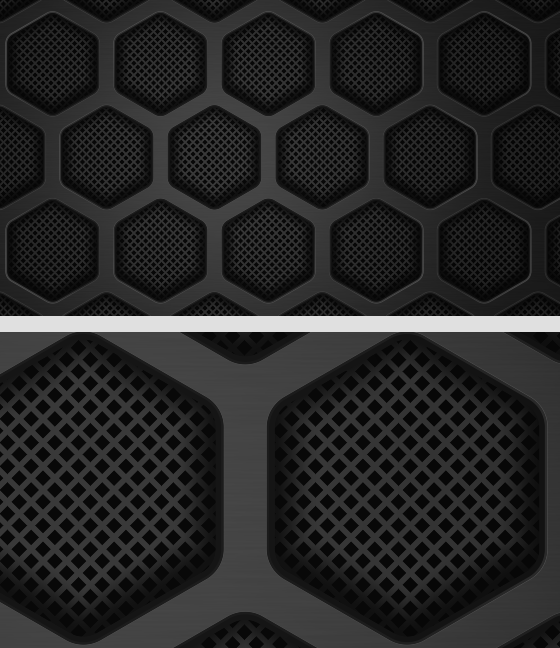
Top, the full canvas; bottom, a detail of the centre.
Reproduce this pattern procedurally as a Shadertoy shader.

```glsl
vec2 hashGradient(vec2 cell) {
    float angle = 6.2832 * fract(sin(dot(cell, vec2(127.1, 311.7))) * 43758.5);
    return vec2(cos(angle), sin(angle));
}

float gradientNoise(vec2 p) {
    vec2 i = floor(p), f = fract(p);
    vec2 u = f * f * f * (f * (f * 6.0 - 15.0) + 10.0);
    float a = dot(hashGradient(i), f);
    float b = dot(hashGradient(i + vec2(1, 0)), f - vec2(1, 0));
    float c = dot(hashGradient(i + vec2(0, 1)), f - vec2(0, 1));
    float d = dot(hashGradient(i + vec2(1, 1)), f - vec2(1, 1));
    return mix(mix(a, b, u.x), mix(c, d, u.x), u.y);
}

// Signed distance to a pointy-top hexagon with rounded corners
float roundedHexagon(vec2 p, float apothem, float corner) {
    float inner = apothem - corner;
    vec2 axis = vec2(-0.866025, 0.5);
    p = abs(p.yx);
    p -= 2.0 * min(dot(axis, p), 0.0) * axis;
    p -= vec2(clamp(p.x, -0.57735 * inner, 0.57735 * inner), inner);
    return length(p) * sign(p.y) - corner;
}

// Offset from the nearest centre of a staggered hexagonal grid
vec2 hexCell(vec2 p, float spacing) {
    vec2 period = spacing * vec2(1.0, 1.73205);
    vec2 a = mod(p + 0.5 * period, period) - 0.5 * period;
    vec2 b = mod(p, period) - 0.5 * period;
    return dot(a, a) < dot(b, b) ? a : b;
}

// Coverage of the diagonal wire mesh, 1 on the bars and 0 in the gaps
float meshBars(vec2 p, float pitch, float pixel) {
    vec2 q = abs(fract(vec2(p.x + p.y, p.x - p.y) / pitch) - 0.5);
    float blur = 0.75 * pixel / pitch;
    return smoothstep(0.33 - blur, 0.33 + blur, max(q.x, q.y));
}

void mainImage(out vec4 fragColor, in vec2 fragCoord) {
    float pixel = 1.0 / iResolution.y;
    vec2 p = (fragCoord - 0.5 * iResolution.xy) * pixel;
    vec2 cell = hexCell(p - vec2(0.134, 0.002), 0.3414);
    float hole = roundedHexagon(cell, 0.148, 0.037);

    // Soft light left of the centre
    vec2 fromLight = p - vec2(-0.17, 0.0);
    float glow = exp(-2.2 * dot(fromLight, fromLight));

    // Recessed mesh, shaded by the frame above it
    float shade = smoothstep(0.0, 0.05, -roundedHexagon(cell + vec2(0.0, -0.008), 0.143, 0.037));
    float bars = mix(0.115, 0.225, glow) * mix(0.3, 1.0, shade);
    float gaps = mix(0.018, 0.032, glow);
    float grey = mix(gaps, bars, meshBars(p, 0.025, pixel));

    // Dark inner wall of each opening
    float wall = mix(0.045, 0.085, glow);
    grey = mix(grey, wall, smoothstep(-0.5, 0.5, (hole + 0.0085) / pixel));

    // Brushed metal frame
    float brush = gradientNoise(p * vec2(14.0, 420.0));
    float frame = mix(0.085, 0.275, glow) + 0.012 * brush;
    grey = mix(grey, frame, smoothstep(-0.5, 0.5, hole / pixel));

    // Thin rim, brighter where the wall faces the light
    float facing = dot(normalize(cell + 0.0001), normalize(fromLight + 0.0001));
    float rimLight = (0.06 + 0.10 * max(facing, 0.0)) * smoothstep(0.15, 0.8, length(fromLight));
    float rim = 1.0 - smoothstep(0.001, 0.001 + 1.2 * pixel, abs(hole + 0.001));
    grey += rim * (0.025 + rimLight);

    fragColor = vec4(vec3(grey), 1.0);
}
```
